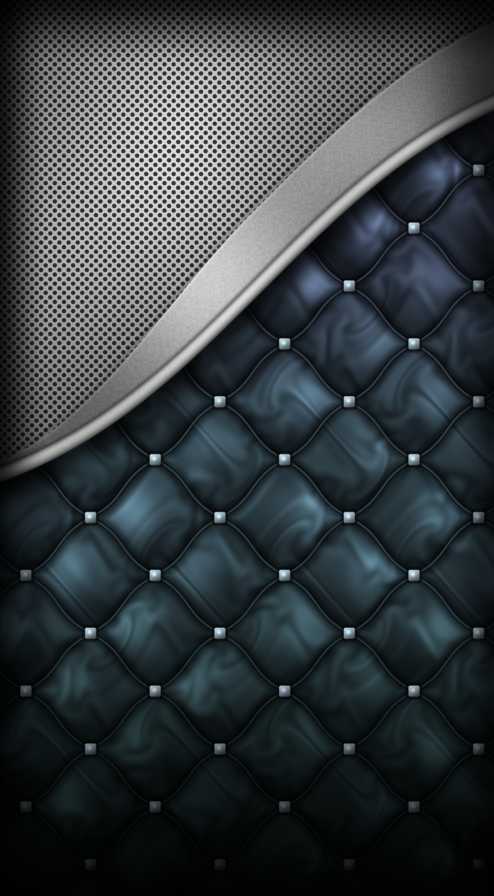
A Shadertoy shader for this background:

```glsl
#define BUTTON_ORIGIN vec2(0.3177, 0.487)
#define HALF_CELL vec2(0.0722, 0.0646)
#define SEAM_WAVE 0.035
#define BUTTON_SIZE 0.0062
#define HOLE_PITCH 0.0102
#define HOLE_RADIUS 0.0024
#define BEVEL_WIDTH 0.016
#define QUILT_TOP vec3(0.35, 0.41, 0.53)
#define QUILT_MID vec3(0.31, 0.43, 0.49)
#define QUILT_LOW vec3(0.20, 0.31, 0.32)
#define STEEL vec3(0.99, 1.0, 0.985)

const float TAU = 6.2831853;

float hash(vec2 p) {
    return fract(sin(dot(p, vec2(41.3, 289.1))) * 4375.85);
}

float spot(vec2 p, vec2 center, vec2 radius) {
    vec2 q = (p - center) / radius;
    return exp(-dot(q, q));
}

float boxDistance(vec2 p, float halfSize, float rounding) {
    vec2 q = abs(p) - halfSize + rounding;
    return length(max(q, 0.0)) + min(max(q.x, q.y), 0.0) - rounding;
}

// Curling ribbons from sines that bend each other, centred on zero
float swirls(vec2 p) {
    vec2 q = p * 42.0;
    for (int i = 1; i <= 3; i++) {
        float k = float(i);
        q += 1.25 / k * sin(q.yx * vec2(0.8, 1.05) * k + vec2(1.3, 2.7) * k);
    }
    return 0.6 * sin(q.x * 1.7 + q.y * 2.3) + 0.4 * sin(q.y * 2.9 - q.x * 1.3);
}

vec3 quilt(vec2 p, float rimDistance, float px) {
    // Diagonal lattice with buttons on whole numbers
    vec2 ab = (p - BUTTON_ORIGIN) / HALF_CELL;
    vec2 uv = 0.5 * vec2(ab.x + ab.y, ab.x - ab.y);
    vec2 bent = uv - SEAM_WAVE * sin(TAU * uv.yx);
    vec2 cell = fract(bent) - 0.5;
    vec2 local = vec2(cell.x + cell.y, cell.x - cell.y);
    vec2 gap = 0.5 - abs(cell);
    float seam = min(gap.x, gap.y) * 0.096;

    // Padded leather, lit towards the outer side of each pad
    float side = mix(-0.42, 0.45, smoothstep(0.23, 0.34, p.x));
    float vary = 0.65 + 0.5 * hash(floor(bent));
    float shine = spot(local, vec2(side, 0.10), vec2(0.40, 0.42)) * vary;
    float body = 0.31 + 0.24 * smoothstep(-0.8, 0.4, local.y);
    float light = body + 0.55 * shine;
    light *= 1.0 + 0.28 * swirls(p);
    light *= mix(0.42, 1.0, smoothstep(0.0, 0.014, seam));

    vec3 tint = mix(QUILT_LOW, QUILT_MID, smoothstep(0.10, 0.45, p.y));
    tint = mix(tint, QUILT_TOP, smoothstep(0.48, 0.75, p.y));
    vec3 col = tint * light;

    // Thread between dark creases
    col *= smoothstep(0.0004, 0.004, seam) * 0.65 + 0.35;
    float thread = 1.0 - smoothstep(0.0004, 0.0009 + px, seam);
    col = mix(col, tint * 0.85, thread * 0.6);

    // Square studs
    vec2 corner = uv - floor(uv + 0.5);
    vec2 s = vec2(corner.x + corner.y, corner.x - corner.y) * HALF_CELL;
    float stud = boxDistance(s, BUTTON_SIZE, 0.002);
    col *= 0.35 + 0.65 * smoothstep(0.0, 0.005, stud);
    float facet = 0.72 + 45.0 * (s.y - 0.5 * s.x);
    facet += 0.4 * spot(s, vec2(-0.001, 0.001), vec2(0.0025));
    vec3 studColor = vec3(0.72, 0.81, 0.86) * facet;
    col = mix(col, studColor, 1.0 - smoothstep(-px, px, stud));

    // Cast shadow and falloff to the borders
    col *= mix(0.2, 1.0, smoothstep(0.0, 0.04, -rimDistance));
    col *= smoothstep(-0.05, 0.33, p.y);
    col *= smoothstep(-0.025, 0.08, p.x);
    return col * mix(0.3, 1.0, smoothstep(0.0, 0.05, 0.555 - p.x));
}

vec3 metal(vec2 p, float rimDistance, float rimWidth, float px) {
    // Perforated sheet with staggered holes
    float light = 0.38 + 0.46 * spot(p, vec2(0.20, 0.83), vec2(0.14, 0.19));
    light += 0.20 * spot(p, vec2(0.05, 0.69), vec2(0.11, 0.17));
    light += 0.08 * spot(p, vec2(0.34, 0.93), vec2(0.14, 0.10));
    vec2 grid = p / HOLE_PITCH;
    vec2 a = fract(grid) - 0.5;
    vec2 b = fract(grid + 0.5) - 0.5;
    float hole = min(length(a), length(b)) * HOLE_PITCH - HOLE_RADIUS;
    float open = 1.0 - smoothstep(-px * 0.8, px * 0.8, hole);
    float sheet = mix(light, light * 0.24, open);

    // Brushed band
    float grain = hash(floor(p * 420.0)) - 0.5;
    float band = 0.34 + 0.46 * spot(p, vec2(0.23, 0.69), vec2(0.13, 0.13));
    band += 0.24 * spot(p, vec2(0.40, 0.85), vec2(0.12, 0.09));
    band += 0.05 * grain;
    float inner = rimDistance - rimWidth;
    sheet *= mix(0.7, 1.0, smoothstep(0.0, 0.01, inner));
    float tone = mix(band, sheet, smoothstep(-px, px, inner));
    tone += 0.10 * exp(-pow(inner / 0.0025, 2.0));

    // Polished outer bevel
    float t = clamp(rimDistance / BEVEL_WIDTH, 0.0, 1.0);
    float bevel = 0.24 + 0.62 * sin(t * 2.6) * (0.55 + band * 0.6);
    tone = mix(bevel, tone, smoothstep(-px, px, rimDistance - BEVEL_WIDTH));
    tone *= 1.0 - 0.3 * exp(-pow((rimDistance - BEVEL_WIDTH) / 0.0025, 2.0));

    // Dark borders
    tone *= mix(0.15, 1.0, smoothstep(-0.005, 0.055, p.x));
    tone *= mix(0.15, 1.0, smoothstep(-0.005, 0.075, 1.0 - p.y));
    tone *= mix(0.4, 1.0, smoothstep(0.0, 0.10, 0.555 - p.x));
    return STEEL * tone;
}

void mainImage(out vec4 fragColor, in vec2 fragCoord) {
    vec2 p = fragCoord / iResolution.y;
    float px = 1.0 / iResolution.y;

    // S-shaped divide, with height turned into distance by its slope
    float bend = tanh((p.x - 0.295) / 0.27);
    float slope = 1.0 - bend * bend;
    float stretch = inversesqrt(1.0 + slope * slope);
    float rimDistance = (p.y - 0.677 - 0.27 * bend) * stretch;
    float rimWidth = (0.024 + 0.075 * smoothstep(0.0, 0.28, p.x)) * stretch;

    vec3 col = mix(quilt(p, rimDistance, px),
                   metal(p, rimDistance, rimWidth, px),
                   smoothstep(-px, px, rimDistance));
    fragColor = vec4(clamp(col, 0.0, 1.0), 1.0);
}
```
